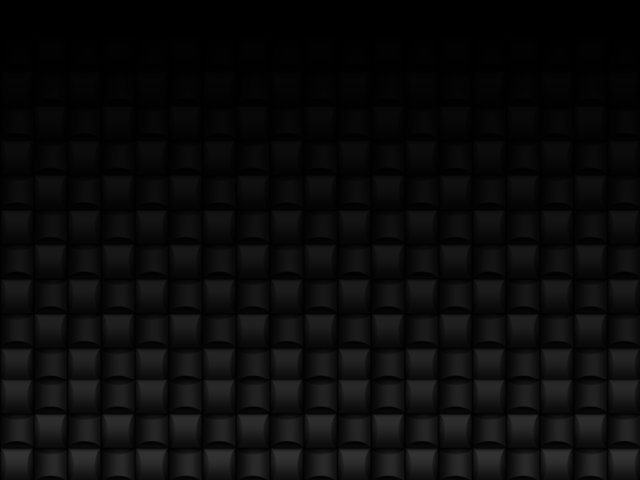
This pattern is drawn by a Shadertoy shader. Its source:

```glsl
// Dark basket weave of pinched upright and bulging level straps, fading to black upward.

// Lengths are in canvas heights
const vec2 PITCH = vec2(0.0703, 0.0722);   // size of one weave cell
const float SEAM_Y = 0.2101;               // where the weave restarts
const float SEAM_CUT = 0.0080;             // part of a cell hidden by the seam
// Depths are in cell sizes
const float SIDE_DEPTH = 0.19;
const float TOP_DEPTH = 0.17;
const float BOTTOM_DEPTH = 0.21;
const float CREASE = 0.05;
const float PEAK = 0.205;                  // brightest grey
const float FADE_TOP = 0.96;
const float FADE_POWER = 1.2;
const vec3 TINT = vec3(1.0);

// Rounded bow: zero at both corners, one in the middle
float bow(float t) {
    return pow(max(4.0 * t * (1.0 - t), 0.0001), 0.65);
}

// Smooth coverage of the zone where d is below the edge
float inside(float d, float edge, float blur) {
    return 1.0 - smoothstep(edge - blur, edge + blur, d);
}

// Upright strap: bright at the top, with curved shadows at both sides
float uprightStrap(vec2 f, vec2 blur) {
    float light = mix(0.22, 1.0, smoothstep(-0.02, 0.80, f.y));
    light *= mix(0.62, 1.0, smoothstep(0.0, 0.12, 1.0 - f.y));
    float depth = SIDE_DEPTH * bow(f.y);
    float left = inside(f.x, depth, blur.x);
    float right = inside(1.0 - f.x, depth, blur.x);
    light *= mix(1.0, mix(0.32, 0.84, f.x / SIDE_DEPTH), left);
    light *= mix(1.0, mix(0.24, 0.68, (1.0 - f.x) / SIDE_DEPTH), right);
    return light;
}

// Level strap: bright in the middle, with a soft top lens and a black bottom one
float levelStrap(vec2 f, vec2 blur) {
    float light = mix(0.14, 0.86, smoothstep(-0.04, 0.58, f.x));
    light *= mix(0.40, 1.0, smoothstep(0.0, 0.38, 1.0 - f.x));
    light *= mix(0.88, 1.0, f.y);
    float arc = bow(f.x);
    float top = inside(1.0 - f.y, TOP_DEPTH * arc, blur.y);
    float bottom = inside(f.y, BOTTOM_DEPTH * arc, blur.y);
    light *= mix(1.0, mix(0.24, 0.70, (1.0 - f.y) / TOP_DEPTH), top);
    float pit = mix(0.24, 0.025, smoothstep(0.0, BOTTOM_DEPTH, f.y));
    return mix(light, pit * mix(0.4, 1.0, arc), bottom);
}

// Checkered weave with rows counted from baseY
float weave(vec2 p, float baseY, float shift) {
    vec2 grid = (p - vec2(0.0, baseY)) / PITCH;
    vec2 cell = floor(grid);
    vec2 f = fract(grid);
    vec2 blur = 1.0 / (iResolution.y * PITCH);
    float level = mod(cell.x + cell.y + shift, 2.0);
    float light = level < 0.5 ? uprightStrap(f, blur) : levelStrap(f, blur);
    // Narrow creases between cells
    vec2 gap = min(f, 1.0 - f);
    vec2 crease = smoothstep(vec2(0.0), max(vec2(CREASE), blur), gap);
    return light * mix(0.35, 1.0, crease.x) * mix(0.45, 1.0, crease.y);
}

void mainImage(out vec4 fragColor, in vec2 fragCoord) {
    vec2 p = fragCoord / iResolution.y;
    float pixel = 1.0 / iResolution.y;

    // Join the two weave bands at the seam
    float lower = weave(p, SEAM_Y, 1.0);
    float upper = weave(p, SEAM_Y - SEAM_CUT, 0.0);
    float light = mix(lower, upper, smoothstep(-pixel, pixel, p.y - SEAM_Y));

    // Fade to black toward the top
    float fade = pow(clamp(1.0 - p.y / FADE_TOP, 0.0, 1.0), FADE_POWER);
    fragColor = vec4(TINT * PEAK * light * fade, 1.0);
}
```
